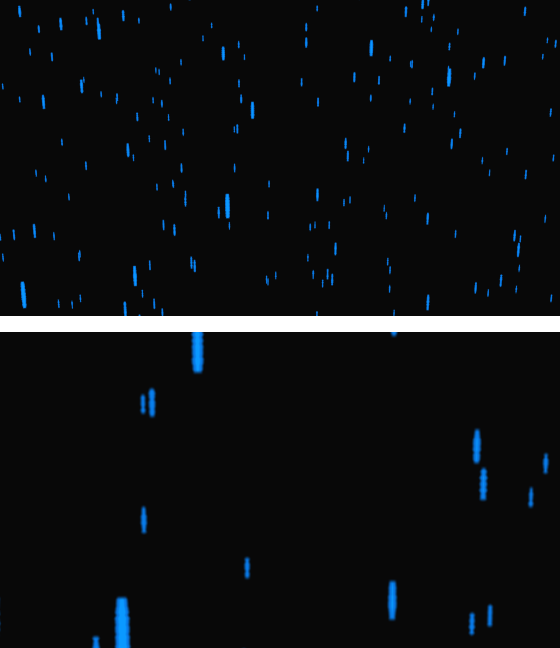
Top: the whole. Bottom: its middle third, enlarged.
A Shadertoy shader for this background:

```glsl
// Glowing blue rain streaks at varied depths, fanning outward over near-black.

const int DROP_COUNT = 172;
const vec3 NIGHT = vec3(0.03);
const vec3 BLUE = vec3(0.03, 0.47, 0.90);
const vec3 BRIGHT_BLUE = vec3(0.04, 0.60, 1.0);

const float LENGTH = 0.0235;   // far streak, in canvas heights
const float RADIUS = 0.0022;
const float SOFTNESS = 0.0022;
const float FAN = 0.11;        // lean per unit of distance from the centre
const float NEAREST = 0.29;    // closest depth, the farthest being 1

vec3 hash3(float n) {
    vec3 p = fract(n * vec3(0.1031, 0.1030, 0.0973));
    p += dot(p, p.yzx + 33.33);
    return fract((p.xxy + p.yzz) * p.zyx);
}

// Smooth one-dimensional noise
float noise(float x) {
    float cell = floor(x);
    float t = smoothstep(0.0, 1.0, x - cell);
    return mix(hash3(cell).x, hash3(cell + 1.0).x, t);
}

// x: coverage, y: brightness of the core
vec2 streak(vec2 p, vec2 center, float scale, float softness, float id) {
    vec2 axis = normalize(vec2(center.x * FAN, 1.0));
    vec2 offset = p - center;
    float halfLength = 0.5 * LENGTH * scale * mix(1.08, 0.78, center.y);
    float along = dot(offset, axis);
    float across = dot(offset, vec2(axis.y, -axis.x));
    if (abs(along) > halfLength + 0.01 || abs(across) > 0.03) return vec2(0.0);

    // Ragged sides and slightly tapered, fading tips
    float ragged = (noise(along * 300.0 + id * 17.0 + 50.0) - 0.5) * 0.0012;
    float tip = abs(along) / halfLength;
    float radius = RADIUS * scale * (1.0 - 0.3 * tip * tip) + ragged;
    float side = 1.0 - smoothstep(-softness, softness, abs(across) - radius);
    float fade = 1.0 - smoothstep(-1.8 * softness, softness, abs(along) - halfLength);
    float core = smoothstep(0.8, 2.2, (radius - abs(across)) / RADIUS);
    return vec2(side * fade, core * fade);
}

void mainImage(out vec4 fragColor, in vec2 fragCoord) {
    float aspect = iResolution.x / iResolution.y;
    vec2 p = fragCoord / iResolution.y - vec2(0.5 * aspect, 0.0);
    float softness = max(SOFTNESS, 0.6 / iResolution.y);

    // Scatter drops through a volume, so that near ones are rare
    vec2 light = vec2(0.0);
    for (int i = 0; i < DROP_COUNT; i++) {
        float id = float(i);
        vec3 seed = hash3(id * 7.31 + 4.7);
        vec2 center = vec2((seed.x - 0.5) * aspect, mix(-0.03, 1.03, seed.y));
        float depth = max(pow(seed.z, 0.3), NEAREST);
        light = max(light, streak(p, center, 1.0 / depth, softness, id));
    }

    vec3 glow = mix(BLUE, BRIGHT_BLUE, light.y);
    fragColor = vec4(mix(NIGHT, glow, light.x), 1.0);
}
```
